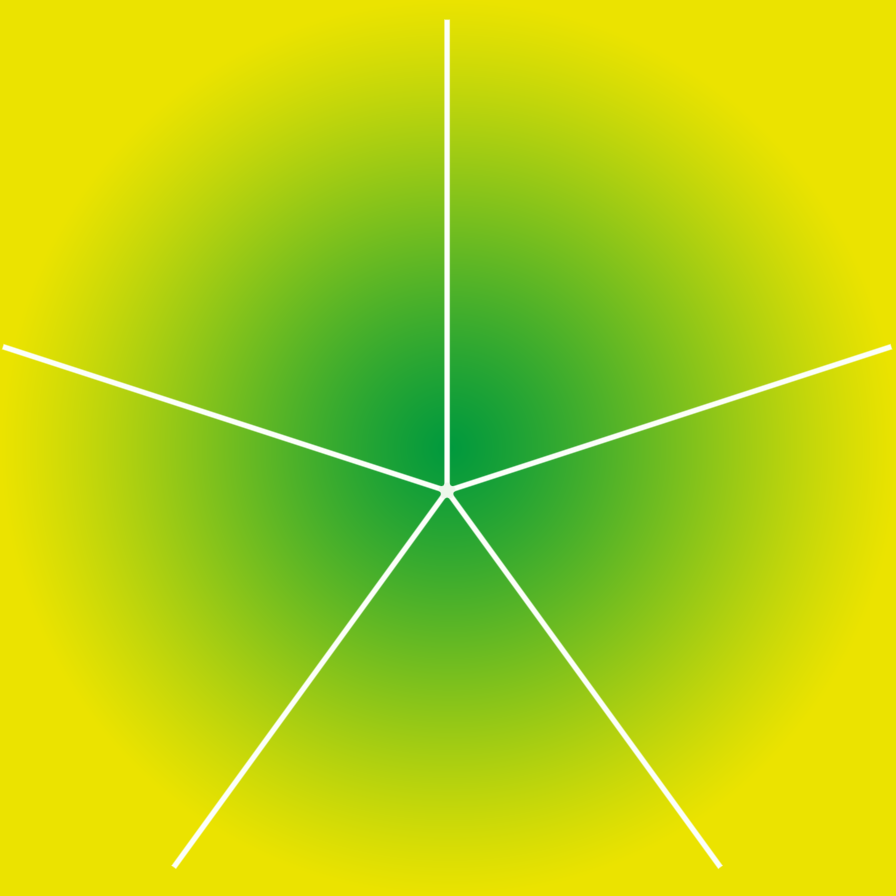
Reproduce this background procedurally as a three.js fragment shader.

```glsl
// Five white spokes meeting at a small hub over a radial green-to-yellow glow.
varying vec2 vUv;

const float TAU = 6.2831853;
const float SOFT = 0.0011; // edge softness in canvas units

float coverage(float dist) {
  return 1.0 - smoothstep(-SOFT, SOFT, dist);
}

// Distance to a flat-ended bar running from the origin along dir
float barDistance(vec2 p, vec2 dir, float len, float halfWidth) {
  float along = dot(p, dir);
  float across = abs(p.x * dir.y - p.y * dir.x);
  vec2 d = vec2(abs(along - 0.5 * len) - 0.5 * len, across - halfWidth);
  return length(max(d, 0.0)) + min(max(d.x, d.y), 0.0);
}

void main() {
  // Radial glow, almost linear with slightly eased ends
  vec3 green = vec3(0.0, 0.6, 0.24);
  vec3 yellow = vec3(0.92, 0.89, 0.0);
  float t = clamp(length(vUv - vec2(0.502, 0.5)) / 0.5, 0.0, 1.0);
  t = mix(t, smoothstep(0.0, 1.0, t), 0.3);
  vec3 color = mix(green, yellow, t);

  // Spokes, evenly turned about the hub; the upright one is longest
  vec2 p = vUv - vec2(0.499, 0.452);
  float spokes = 1e3;
  for (int i = 0; i < 5; i++) {
    float angle = TAU * (0.25 + float(i) / 5.0);
    vec2 dir = vec2(cos(angle), sin(angle));
    float len = 0.519 + 0.007 * max(dir.y, 0.0);
    spokes = min(spokes, barDistance(p, dir, len, 0.003));
  }
  color = mix(color, vec3(0.99, 1.0, 0.98), coverage(spokes));

  // Hub with a gently five-lobed rim
  float rim = 0.0085 + 0.001 * cos(5.0 * (atan(p.y, p.x + 1e-6) - 0.25 * TAU));
  color = mix(color, vec3(0.93, 0.97, 0.92), coverage(length(p) - rim));

  gl_FragColor = vec4(color, 1.0);
}
```
